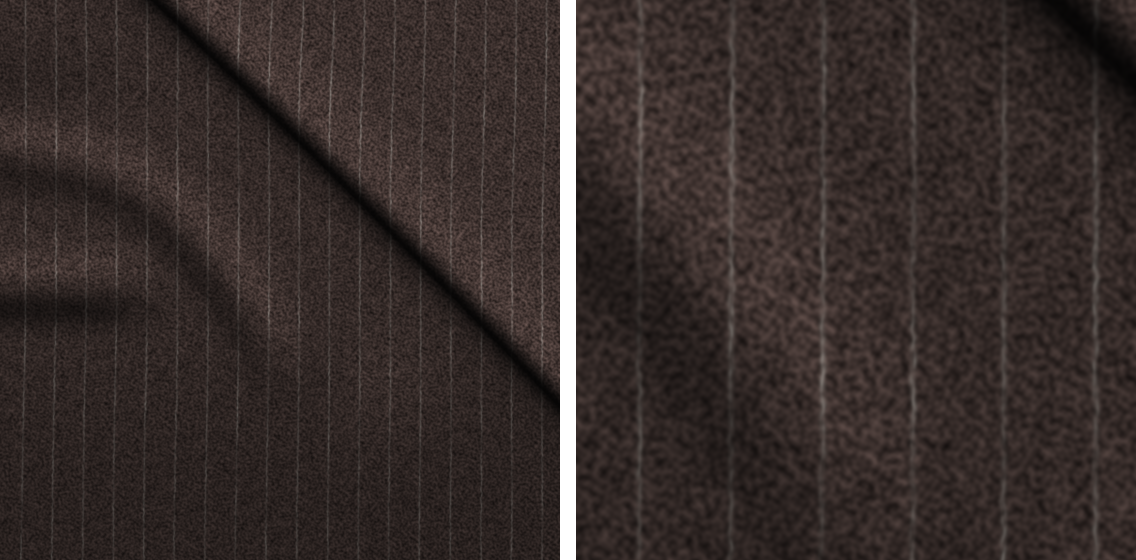
Left: the whole. Right: its middle third, enlarged.
A Shadertoy shader for this texture:

```glsl
// Dark brown pinstriped wool with a diagonal folded flap and soft drapes.
#define STRIPES 18.42        // stripe periods across the canvas
#define FIRST_STRIPE 0.0456  // x of the first stripe
#define STRIPE_WIDTH 0.0019  // soft half width of a stripe
#define STRIPE_OPACITY 0.62
#define GRAIN_SCALE 215.0    // fibre cells across the canvas
#define GRAIN_AMOUNT 0.50
#define CREASE 1.289         // x + y along the flap edge
#define CLOTH vec3(0.205, 0.163, 0.153)
#define CHALK vec3(0.47, 0.45, 0.43)

// Pseudo-random unit gradient for a lattice point
vec2 latticeGradient(vec2 cell) {
    uvec2 q = uvec2(ivec2(cell)) * uvec2(1597334u, 3812015u);
    uint h = (q.x ^ q.y) * 1597334u;
    h = (h ^ (h >> 15u)) * 2246822u;
    h ^= h >> 13u;
    float angle = float(h & 65535u) * 6.28319 / 65536.0;
    return vec2(cos(angle), sin(angle));
}

float gradientNoise(vec2 p) {
    vec2 cell = floor(p), f = p - cell;
    vec2 w = f * f * f * (f * (f * 6.0 - 15.0) + 10.0);
    float a = dot(latticeGradient(cell), f);
    float b = dot(latticeGradient(cell + vec2(1, 0)), f - vec2(1, 0));
    float c = dot(latticeGradient(cell + vec2(0, 1)), f - vec2(0, 1));
    float d = dot(latticeGradient(cell + vec2(1, 1)), f - vec2(1, 1));
    return mix(mix(a, b, w.x), mix(c, d, w.x), w.y);
}

float bell(float x, float width) {
    x /= width;
    return exp(-x * x);
}

// Signed distance to the slightly bowed flap edge, positive on the flap
float creaseDistance(vec2 uv) {
    float bow = 0.07 * (uv.x - 0.64) * (uv.x - 0.64);
    return (uv.x + uv.y - CREASE + bow) * 0.7071;
}

// Light on the lower layer
float drapeShade(vec2 uv) {
    float shade = mix(0.74, 0.96, smoothstep(0.05, 0.6, uv.y));
    shade -= 0.16 * bell(uv.y - 0.86, 0.06) * smoothstep(0.35, 0.0, uv.x);

    // Long ridge that bends downwards to the right
    float ridgeY = 0.76 - 0.12 * uv.x - 2.4 * uv.x * uv.x * uv.x;
    float slope = 0.12 + 7.2 * uv.x * uv.x;
    float ridge = (uv.y - ridgeY) / sqrt(1.0 + slope * slope);
    float fade = smoothstep(0.24, 0.50, uv.y);
    shade += fade * (0.32 * bell(ridge, 0.045) - 0.34 * bell(ridge + 0.065, 0.04));

    // Short pleat entering from the left
    float pleat = smoothstep(0.34, 0.14, uv.x);
    shade += pleat * (0.30 * bell(uv.y - 0.525, 0.038)
                    - 0.48 * bell(uv.y - 0.447, 0.035));

    // Shallow swell and hollow below the middle
    shade += 0.15 * bell(length(uv - vec2(0.68, 0.32)), 0.11);
    shade -= 0.12 * bell(length(uv - vec2(0.56, 0.33)), 0.06);
    return shade;
}

// Light on the whole cloth, with the crease shadow
float clothShade(vec2 uv, float crease) {
    float flap = 1.07 + 0.24 * bell(crease - 0.055, 0.07);
    flap *= smoothstep(-0.012, 0.038, crease);
    float under = drapeShade(uv) * (1.0 - 0.88 * exp(min(crease + 0.006, 0.0) / 0.019));
    return mix(under, flap, smoothstep(-0.008, 0.006, crease));
}

// Fuzzy broken chalk line, gently bent by the drape
float chalkStripe(vec2 uv, float crease) {
    float lean = 0.008 * smoothstep(0.5, 0.0, uv.y) * (1.0 - uv.x);
    float flapLean = 0.008 * smoothstep(0.55, 1.0, uv.y) * smoothstep(0.0, 0.2, crease);
    float x = uv.x + lean - flapLean - FIRST_STRIPE;
    x += 0.0020 * gradientNoise(uv * vec2(5.0, 4.0) + 7.3);
    float index = floor(x * STRIPES + 0.5);
    float offset = x - index / STRIPES;
    offset += 0.0018 * gradientNoise(vec2(index * 3.7, uv.y * 110.0));

    float width = max(STRIPE_WIDTH, 0.7 / iResolution.x);
    float wear = 0.72 + 0.7 * gradientNoise(vec2(index * 5.3 + 0.4, uv.y * 17.0));
    float fibre = 0.85 + 0.8 * gradientNoise(vec2(uv.x * 260.0, uv.y * 150.0) + 31.7);
    return STRIPE_OPACITY * bell(offset, width) * clamp(wear * fibre, 0.1, 1.3);
}

// Short fibres in two directions over a faint mottle
float woolGrain(vec2 uv) {
    mat2 turn = mat2(0.8, 0.6, -0.6, 0.8);
    vec2 p = turn * uv * GRAIN_SCALE;
    float grain = gradientNoise(p) + 0.65 * gradientNoise(p.yx * vec2(0.85, 0.5) + 53.1);
    return grain + 0.35 * gradientNoise(p * 0.22 + 17.9);
}

void mainImage(out vec4 fragColor, in vec2 fragCoord) {
    vec2 uv = fragCoord / iResolution.xy;
    float crease = creaseDistance(uv);
    float shade = clothShade(uv, crease);
    float grain = woolGrain(uv);

    vec3 color = CLOTH * (1.0 + GRAIN_AMOUNT * grain) + 0.018 * grain;
    color = mix(color, CHALK, min(chalkStripe(uv, crease), 0.85));
    color = color * shade + 0.008;
    fragColor = vec4(clamp(color, 0.0, 1.0), 1.0);
}
```
